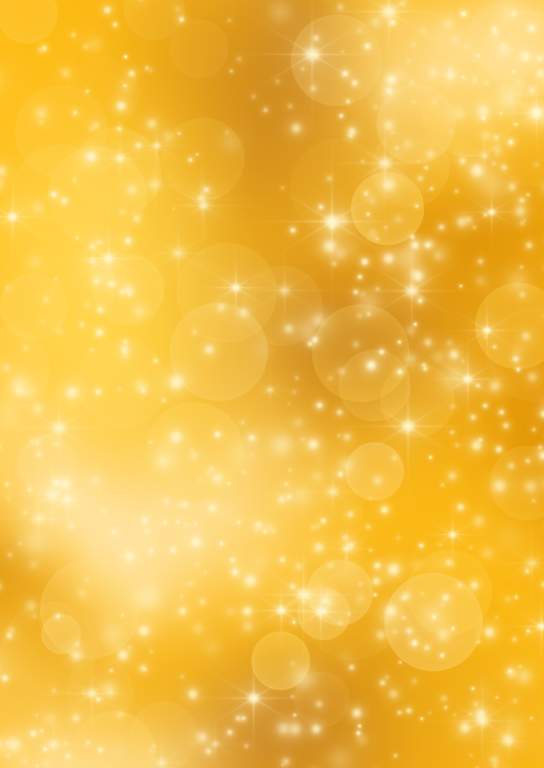
Write a WebGL 2 fragment shader that draws this background.

```glsl
#version 300 es
precision highp float;
// Golden festive glow: broad amber and cream clouds, overlaid with
// translucent lens discs, clustered soft sparkles and fine-rayed stars.
// Lengths are fractions of the canvas height.

uniform vec2 u_resolution;
out vec4 fragColor;

const vec3 AMBER = vec3(0.995, 0.735, 0.07);
const vec3 BROWN = vec3(0.77, 0.49, 0.10);
const vec3 OCHRE = vec3(0.88, 0.58, 0.02);
const vec3 YELLOW = vec3(1.0, 0.83, 0.29);
const vec3 CREAM = vec3(1.0, 0.89, 0.63);
const vec3 SPARK = vec3(1.0, 0.97, 0.82);

vec3 hash3(vec2 p) {
    vec3 q = fract(p.xyx * vec3(0.1031, 0.1030, 0.0973));
    q += dot(q, q.yxz + 33.33);
    return fract((q.xxy + q.yzz) * q.zyx);
}

float noise(vec2 p) {
    vec2 i = floor(p), f = fract(p);
    f = f * f * (3.0 - 2.0 * f);
    float low = mix(hash3(i).x, hash3(i + vec2(1, 0)).x, f.x);
    float high = mix(hash3(i + vec2(0, 1)).x, hash3(i + vec2(1, 1)).x, f.x);
    return mix(low, high, f.y);
}

// Evenly spread point in the unit square, with random jitter
vec2 scatter(float index, float seed) {
    vec2 jitter = hash3(vec2(index, seed)).xy - 0.5;
    return fract(index * vec2(0.7549, 0.5698) + seed * 0.137 + 0.3 * jitter);
}

vec3 cloud(vec3 base, vec2 uv, vec2 center, vec2 size, vec3 tint, float amount) {
    vec2 d = (uv - center) / size;
    return mix(base, tint, amount * exp(-dot(d, d)));
}

vec3 background(vec2 uv) {
    vec2 w = uv + 0.12 * (vec2(noise(uv * 4.0), noise(uv * 4.0 + 19.0)) - 0.5);
    vec3 c = AMBER;
    // Shadowed areas
    c = cloud(c, w, vec2(0.63, 0.57), vec2(0.25, 0.16), BROWN, 1.0);
    c = cloud(c, w, vec2(0.50, 0.92), vec2(0.20, 0.18), BROWN, 0.85);
    c = cloud(c, w, vec2(0.82, 0.70), vec2(0.25, 0.11), OCHRE, 0.95);
    c = cloud(c, w, vec2(1.02, 0.45), vec2(0.14, 0.16), OCHRE, 0.95);
    c = cloud(c, w, vec2(0.56, 0.05), vec2(0.26, 0.13), BROWN, 0.90);
    c = cloud(c, w, vec2(0.00, 0.20), vec2(0.20, 0.08), OCHRE, 0.95);
    // Lit areas
    c = cloud(c, w, vec2(0.18, 0.59), vec2(0.26, 0.20), YELLOW, 1.0);
    c = cloud(c, w, vec2(0.26, 0.35), vec2(0.26, 0.11), CREAM, 1.0);
    c = cloud(c, w, vec2(0.88, 0.95), vec2(0.24, 0.10), CREAM, 0.80);
    return cloud(c, w, vec2(0.14, 0.03), vec2(0.27, 0.09), CREAM, 0.90);
}

// Coverage of a flat disc with a faint brighter rim
float lensDisc(vec2 d, float radius, float pixel) {
    float edge = length(d) - radius;
    float fill = 1.0 - smoothstep(-pixel, pixel, edge);
    float rim = exp(min(edge, 0.0) / 0.002);
    return fill * (0.75 + 0.25 * smoothstep(-radius, 0.0, edge) + 0.35 * rim);
}

// Dots with a wide halo, one candidate per cell, thinned outside clusters
float sparkles(vec2 p, float cell, float radius, float keep, float seed) {
    vec2 home = floor(p / cell);
    float light = 0.0;
    for (int y = -1; y <= 1; y++)
    for (int x = -1; x <= 1; x++) {
        vec2 id = home + vec2(x, y);
        vec3 h = hash3(id + seed);
        vec3 k = hash3(id + seed + 57.0);
        vec2 d = p - (id + h.xy) * cell;
        float r = radius * mix(0.5, 1.25, h.z);
        float s = dot(d, d) / (r * r);
        float cluster = 0.4 + 1.2 * smoothstep(0.25, 0.75, noise(id * cell * 8.0 + 5.0));
        float shine = mix(0.2, 1.3, k.y * k.y);
        light += step(k.x, keep * cluster) * shine * (exp(-s) + 0.28 * exp(-s / 6.0));
    }
    return light;
}

float ray(vec2 d, float angle, float reach) {
    vec2 dir = vec2(cos(angle), sin(angle));
    float across = dot(d, vec2(-dir.y, dir.x));
    return exp(-abs(across) / 0.0011 - abs(dot(d, dir)) / reach);
}

float star(vec2 d, float size) {
    float upright = ray(d, 0.0, size) + ray(d, 1.5708, size);
    float diagonals = ray(d, 0.55, size) + ray(d, -0.55, size);
    float core = exp(-dot(d, d) / (size * size * 0.06));
    float halo = exp(-length(d) / (size * 0.6));
    return 0.55 * upright + 0.38 * diagonals + 1.3 * core + 0.4 * halo;
}

void main() {
    vec2 p = gl_FragCoord.xy / u_resolution.y;
    vec2 extent = vec2(u_resolution.x / u_resolution.y, 1.0);
    vec3 color = background(p / extent);

    // Translucent lens discs
    for (float i = 0.0; i < 56.0; i++) {
        vec3 h = hash3(vec2(i, 71.0));
        float cover = lensDisc(p - scatter(i, 3.0) * extent, mix(0.016, 0.066, sqrt(h.x)), 1.0 / u_resolution.y);
        color = mix(color, mix(YELLOW, CREAM, h.y), cover * mix(0.06, 0.38, h.z * h.z));
    }

    // Hazy glows, medium sparkles and pinpoints
    float light = 0.42 * sparkles(p, 0.080, 0.014, 0.55, 11.0);
    light += 1.15 * sparkles(p, 0.034, 0.0058, 0.36, 23.0);
    light += 1.20 * sparkles(p, 0.024, 0.0027, 0.24, 41.0);

    // Rayed stars
    for (float i = 0.0; i < 44.0; i++) {
        vec3 h = hash3(vec2(i, 133.0));
        light += mix(0.3, 1.3, h.x * h.x) * star(p - scatter(i, 8.0) * extent, mix(0.014, 0.032, h.y));
    }
    fragColor = vec4(mix(color, SPARK, 1.0 - exp(-1.15 * light)), 1.0);
}
```
